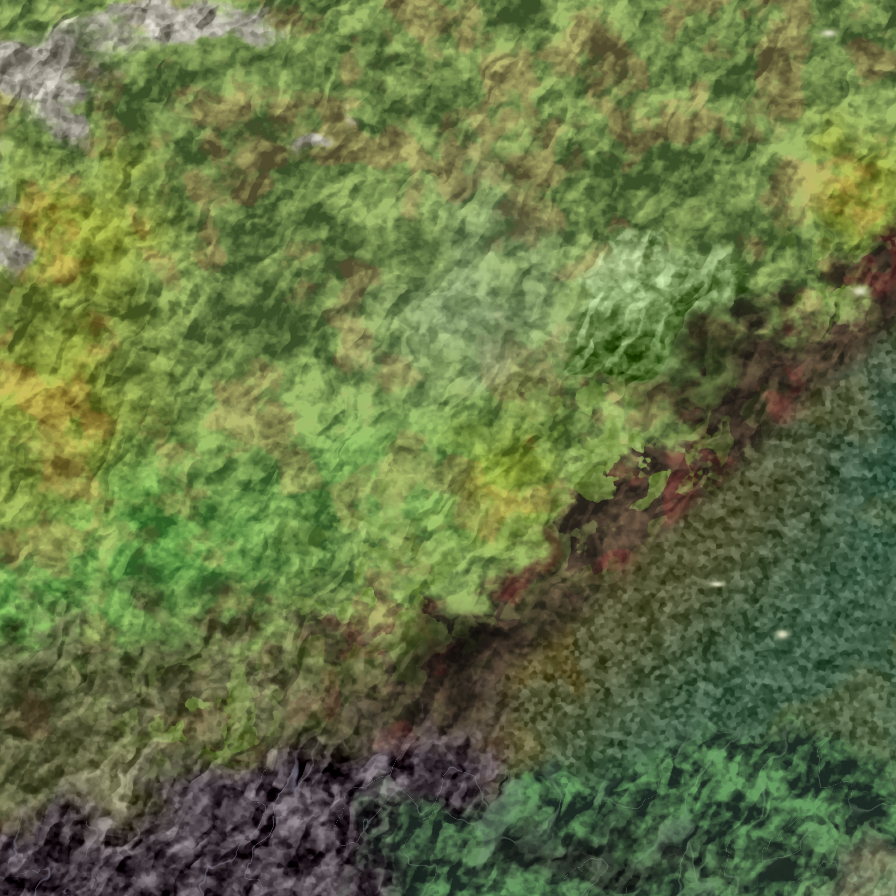
This texture is drawn by a three.js fragment shader. Its source:

```glsl
// Grassy bank above a worn earth edge, with a dark lawn, twigs and low bushes
varying vec2 vUv;

float hash(vec2 p) {
  return fract(sin(dot(p, vec2(127.1, 311.7))) * 43758.5);
}

// Soft cellular noise: random cell values blended by distance
float cells(vec2 p) {
  vec2 base = floor(p), f = p - base;
  float sum = 0.0, total = 0.0;
  for (int y = -1; y <= 1; y++) {
    for (int x = -1; x <= 1; x++) {
      vec2 o = vec2(float(x), float(y)), id = base + o;
      vec2 d = o + vec2(hash(id), hash(id + 17.0)) - f;
      float w = exp(-8.0 * dot(d, d));
      sum += w * hash(id + 41.0);
      total += w;
    }
  }
  return sum / total;
}

float layers(vec2 p) {
  float sum = 0.0, gain = 0.53;
  for (int i = 0; i < 4; i++) {
    sum += gain * cells(p);
    p = mat2(1.6, 1.2, -1.2, 1.6) * p + 7.3;
    gain *= 0.5;
  }
  return sum;
}

float blob(vec2 p, vec2 center, vec2 size) {
  vec2 d = (p - center) / size;
  return exp(-dot(d, d));
}

float below(float edge, float soft, float v) {
  return 1.0 - smoothstep(edge - soft, edge + soft, v);
}

void main() {
  vec2 p = vUv;
  vec2 warp = vec2(layers(p * 16.0), layers(p * 16.0 + 50.0)) - 0.5;
  vec2 q = p + 0.09 * warp;
  vec2 lean = mat2(0.85, 0.53, -0.53, 0.85) * (p + 0.035 * warp);

  // Shared textures
  float broad = layers(p * 8.0 + 3.0);
  float clump = layers(p * vec2(28.0, 38.0));
  float blades = cells(lean * vec2(125.0, 42.0));
  float streaks = cells((p + 0.03 * warp) * vec2(55.0, 105.0) + 9.0);
  float grain = cells(p * 190.0);
  float fine = 0.45 * blades + 0.3 * streaks + 0.25 * grain;
  float tone = 0.5 + 0.8 * (broad - 0.5) + 1.0 * (clump - 0.5) + 1.25 * (fine - 0.5);

  // Grass slope with warm, lush and pale patches
  vec3 color = mix(vec3(0.23, 0.32, 0.16), vec3(0.63, 0.74, 0.42), clamp(tone, 0.0, 1.0));
  float warm = blob(q, vec2(0.04, 0.56), vec2(0.13, 0.12)) + blob(q, vec2(0.09, 0.75), vec2(0.09, 0.06))
    + blob(q, vec2(0.56, 0.47), vec2(0.05, 0.06)) + blob(q, vec2(0.96, 0.79), vec2(0.04, 0.07));
  color += vec3(0.08, 0.03, -0.10) * min(warm, 1.0);
  color += vec3(0.09, -0.02, 0.02) * smoothstep(0.5, 0.72, layers(p * 22.0 + 31.0));
  float lush = blob(q, vec2(0.18, 0.39), vec2(0.13, 0.07)) + blob(q, vec2(0.03, 0.31), vec2(0.09, 0.05))
    + 0.6 * blob(q, vec2(0.42, 0.47), vec2(0.16, 0.09));
  color += vec3(-0.06, 0.07, -0.01) * lush;
  float pale = blob(q, vec2(0.53, 0.65), vec2(0.10, 0.07)) + 0.5 * blob(q, vec2(0.53, 0.75), vec2(0.05, 0.07));
  color = mix(color, vec3(0.55, 0.64, 0.49) + 0.5 * (fine - 0.5), 0.6 * pale);

  // Stony ground in the upper left
  float stony = blob(q, vec2(0.05, 0.91), vec2(0.10, 0.06)) + blob(q, vec2(0.21, 0.975), vec2(0.11, 0.03))
    + 0.7 * blob(q, vec2(0.35, 0.86), vec2(0.04, 0.02)) + 0.7 * blob(q, vec2(0.0, 0.75), vec2(0.03, 0.06));
  vec3 stone = vec3(0.59, 0.58, 0.53) + 0.75 * (fine - 0.5);
  color = mix(color, stone, smoothstep(0.3, 0.75, stony + 0.6 * (clump - 0.5)));

  // Worn earth between slope and lawn
  float edge = 0.23 + 0.9 * (p.x - 0.55);
  float earthTop = max(edge + 0.11, 0.30) + 0.02 * smoothstep(0.5, 0.7, p.x) * below(0.87, 0.05, p.x);
  float earth = below(earthTop, 0.045, q.y + 0.12 * (clump - 0.5));
  vec3 soil = mix(vec3(0.15, 0.13, 0.10), vec3(0.43, 0.35, 0.27), clamp(0.38 + 1.4 * (fine - 0.5) + clump - 0.5, 0.0, 1.0));
  soil += vec3(0.10, -0.01, 0.01) * smoothstep(0.53, 0.7, layers(p * 19.0 + 80.0));
  float leftScrub = below(0.38, 0.12, p.x);
  soil = mix(soil, vec3(0.36, 0.37, 0.24) + 0.7 * (fine - 0.5), 0.6 * leftScrub);
  color = mix(color, soil, earth * (1.0 - 0.25 * leftScrub));

  // Leaf clusters scattered over the earth
  float leafZone = blob(q, vec2(0.43, 0.34), vec2(0.11, 0.09)) + blob(q, vec2(0.68, 0.49), vec2(0.13, 0.10))
    + blob(q, vec2(0.92, 0.70), vec2(0.06, 0.06)) + 0.8 * blob(q, vec2(0.20, 0.20), vec2(0.10, 0.06));
  float leaf = smoothstep(0.48, 0.66, cells(lean * vec2(58.0, 43.0) + 5.0) + 0.25 * (grain - 0.5));
  color = mix(color, vec3(0.50, 0.62, 0.29) + 0.5 * (fine - 0.5), 0.85 * leaf * min(leafZone, 1.0));

  // Rounded shrub, lit from above with shade at its foot
  color *= 1.0 - 0.45 * blob(q, vec2(0.78, 0.60), vec2(0.07, 0.05));
  float shrub = smoothstep(0.35, 0.6, blob(mat2(0.8, -0.6, 0.6, 0.8) * (q - vec2(0.72, 0.655)), vec2(0.0), vec2(0.12, 0.075)));
  float crown = smoothstep(0.58, 0.74, p.y - 0.35 * (p.x - 0.72));
  vec3 shrubColor = mix(vec3(0.31, 0.44, 0.19), vec3(0.57, 0.68, 0.46), crown);
  color = mix(color, shrubColor + 0.75 * (fine - 0.5) + 0.3 * (clump - 0.5), 0.9 * shrub);

  // Smooth lawn, cooler toward the right
  vec2 l = p + 0.025 * warp;
  float lawn = below(edge, 0.025, l.y) * smoothstep(0.50, 0.60, l.x);
  vec3 turf = mix(vec3(0.33, 0.34, 0.21), vec3(0.25, 0.37, 0.27), smoothstep(0.03, 0.25, edge - p.y));
  turf += vec3(-0.06, 0.02, 0.06) * blob(q, vec2(1.0, 0.53), vec2(0.15, 0.10));
  turf += vec3(0.06, 0.02, -0.01) * smoothstep(0.5, 0.7, broad);
  turf += 0.22 * (grain - 0.5) + 0.15 * (streaks - 0.5);
  color = mix(color, turf, lawn);

  // Dark brush pile with pale crossing twigs
  float pile = below(0.10 + 0.19 * p.x, 0.035, q.y) * below(0.56, 0.06, q.x);
  vec3 brush = vec3(0.25, 0.21, 0.24) + 0.75 * (fine - 0.5) + 0.3 * (clump - 0.5);
  float twig = 1.0 - smoothstep(0.0, 0.045, abs(cells(lean * vec2(36.0, 17.0) + 60.0) - 0.5));
  brush = mix(brush, vec3(0.52, 0.53, 0.61), 0.5 * twig * smoothstep(0.42, 0.58, broad + 0.1));
  color = mix(color, brush, pile);
  color = mix(color, vec3(0.50, 0.50, 0.35) + 0.6 * (fine - 0.5), 0.7 * blob(q, vec2(0.11, 0.135), vec2(0.06, 0.06)));

  // Blue-green bushes along the lower right
  float bushTop = 0.09 + 0.10 * smoothstep(0.42, 0.85, p.x) - 0.03 * smoothstep(0.9, 1.0, p.x);
  float bushes = below(bushTop, 0.03, q.y) * smoothstep(0.38, 0.48, q.x);
  float light = clamp(0.46 + 1.7 * (fine - 0.5) + 1.3 * (clump - 0.5), 0.0, 1.0);
  vec3 foliage = mix(vec3(0.11, 0.17, 0.14), vec3(0.40, 0.62, 0.38), light);
  foliage = mix(foliage, vec3(0.19, 0.19, 0.18) + 0.5 * (fine - 0.5), 0.7 * blob(q, vec2(0.66, 0.04), vec2(0.14, 0.03)));
  foliage = mix(foliage, vec3(0.52, 0.64, 0.53), 0.35 * twig);
  color = mix(color, foliage, bushes);
  color = mix(color, vec3(0.57, 0.56, 0.44) + 0.6 * (fine - 0.5), 0.8 * blob(q, vec2(0.98, 0.025), vec2(0.07, 0.025)));

  // Deep hollow and small pale fragments
  color *= 1.0 - 0.6 * blob(q, vec2(0.52, 0.27), vec2(0.045, 0.035));
  float specks = blob(p, vec2(0.925, 0.963), vec2(0.008, 0.004)) + blob(p, vec2(0.96, 0.675), vec2(0.008, 0.005))
    + blob(p, vec2(0.80, 0.348), vec2(0.008, 0.003)) + blob(p, vec2(0.873, 0.292), vec2(0.007, 0.005));
  color = mix(color, vec3(0.85, 0.86, 0.73), min(specks, 1.0));
  gl_FragColor = vec4(clamp(color, 0.0, 1.0), 1.0);
}
```
